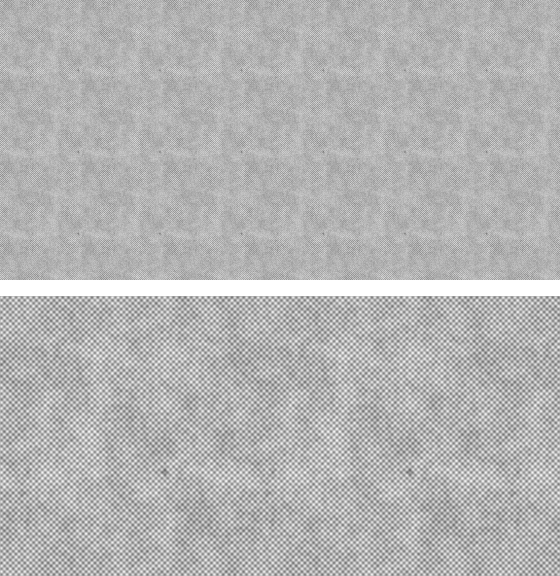
Top: the whole. Bottom: its middle third, enlarged.
A Shadertoy shader for this texture:

```glsl
// A fine grey cloth: a checker weave of light and dark stitches, laid in
// square swatches that repeat. The weave is averaged over each pixel, and
// wrapped noise on diagonal lattices adds uneven stitches and blotches.

const float PI = 3.14159265;
const float STITCHES = 84.0; // along one side of a swatch

float hash(vec2 p) {
    return fract(sin(dot(p, vec2(12.9898, 78.233))) * 43758.5453);
}

// Signed value noise with a whole number of lattice cells per swatch
float fibre(vec2 uv, vec2 count) {
    vec2 p = uv * count - 0.5;
    vec2 cell = floor(p);
    vec2 f = smoothstep(0.0, 1.0, p - cell);
    vec2 a = mod(cell, count);
    vec2 b = mod(cell + 1.0, count);
    return mix(mix(hash(a), hash(vec2(b.x, a.y)), f.x),
               mix(hash(vec2(a.x, b.y)), hash(b), f.x), f.y) - 0.5;
}

// Soft round spot around a point of the swatch
float spot(vec2 uv, vec2 centre, float radius) {
    vec2 d = (uv - centre) / radius;
    return exp(-dot(d, d));
}

void mainImage(out vec4 fragColor, in vec2 fragCoord) {
    // Swatch coordinates, counted from the upper left
    float swatchPixels = iResolution.y * 0.2917;
    vec2 uv = vec2(fragCoord.x, iResolution.y - fragCoord.y) / swatchPixels;
    uv = fract(uv);
    vec2 diagonal = vec2(uv.x + uv.y, uv.x - uv.y);

    // Checker weave, weakened by its average over one pixel
    vec2 wave = sin(PI * STITCHES * uv);
    float turn = PI * 0.5 * STITCHES / swatchPixels;
    float blur = turn < PI ? sin(turn) / turn : 0.0;
    float weave = 0.22 * wave.x * wave.y * blur * blur;

    // Uneven yarn: single stitches, faint threads, broad blotches
    float yarn = 0.11 * fibre(diagonal, vec2(62.0));
    yarn += 0.015 * fibre(uv, vec2(21.0, 84.0));
    yarn += 0.015 * fibre(uv, vec2(84.0, 21.0));
    yarn += 0.035 * fibre(diagonal, vec2(19.0));
    yarn += 0.05 * fibre(diagonal, vec2(9.0));
    yarn += 0.05 * fibre(uv, vec2(6.0));

    // A pale upright thread, a broken pale streak and a dull patch
    yarn += 0.022 * exp(-pow((uv.x - 0.68) * 30.0, 2.0));
    float streak = exp(-pow((uv.y - 0.88) * 18.0, 2.0));
    yarn += 0.03 * streak * (0.5 + fibre(uv, vec2(7.0)));
    yarn -= 0.04 * spot(uv, vec2(0.84, 0.63), 0.08);

    // Sparse dark specks, a few per swatch
    float specks = spot(uv, vec2(0.96, 0.86), 0.011);
    for (float i = 1.0; i < 6.0; i++) {
        vec2 centre = vec2(hash(vec2(i, 3.7)), hash(vec2(i, 8.1)));
        specks += 0.5 * spot(uv, centre, 0.011);
    }

    float grey = 0.7 + weave + yarn - 0.2 * specks;
    fragColor = vec4(vec3(clamp(grey, 0.0, 1.0)), 1.0);
}
```
